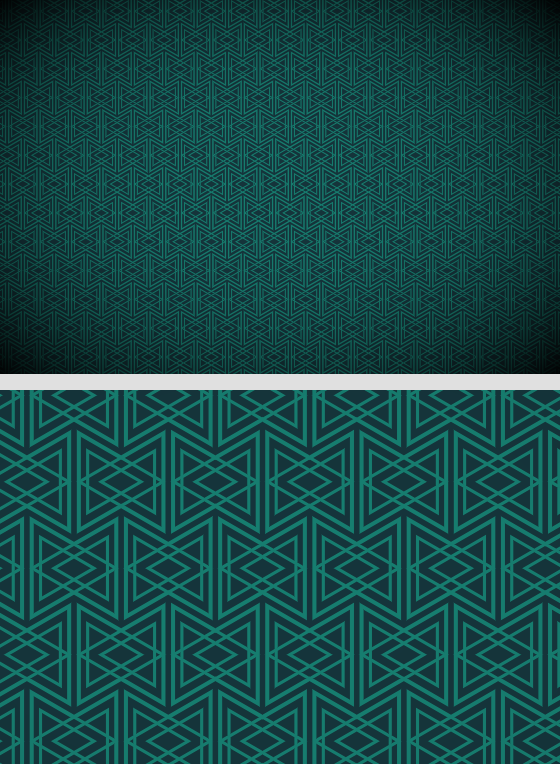
Top: the whole. Bottom: its middle third, enlarged.
Write a Shadertoy shader that draws this pattern.

```glsl
// Teal geometric lattice: interlocking concave hexagons in staggered rows,
// each with an inset border, an inner concave hexagon and two nested diamonds.
// Two offset lattices share the plane; a vignette darkens the rim.

// Lengths below are in cell widths, except CELL and CENTER (canvas heights).
const float CELL = 0.0840;                  // column pitch
const vec2  CENTER = vec2(-0.0156, 0.0078); // a motif centre, from mid canvas
const float ROW = 0.9174;                   // row pitch
const float SLOPE = 0.57735;                // 30 degree diagonals
const float COS_SLOPE = 0.86603;

const float BORDER_INSET = 0.051;
const float BORDER_HALF = 0.0215;
const float INNER_HALF = 0.0165;
const float INNER_SIDE = 0.355;
const float INNER_WAIST = 0.122;
const float LARGE_DIAMOND = 0.256;
const float SMALL_DIAMOND = 0.122;

const vec3  GROUND = vec3(0.082, 0.205, 0.230);
const vec3  LINE = vec3(0.088, 0.490, 0.435);
const float VIGNETTE = 0.95;
const float VIGNETTE_POWER = 3.0;

// Depth inside a concave hexagon with vertical sides and notched ends.
float notchedHexagon(vec2 p, float side, float waist) {
    p = abs(p);
    return min(side - p.x, (waist + SLOPE * p.x - p.y) * COS_SLOPE);
}

// Signed distance to the edges of a diamond, given its half height.
float diamond(vec2 p, float halfHeight) {
    p = abs(p);
    return (SLOPE * p.x + p.y - halfHeight) * COS_SLOPE;
}

// Position relative to the nearest centre of a rectangular lattice.
vec2 repeatCell(vec2 p, vec2 size) {
    return mod(p + 0.5 * size, size) - 0.5 * size;
}

float outline(float distanceToEdge, float halfWidth) {
    return abs(distanceToEdge) - halfWidth;
}

// Signed distance to all the line work.
float lattice(vec2 p) {
    vec2 size = vec2(1.0, 2.0 * ROW);
    float waist = 0.5 * ROW - 0.25 * SLOPE;

    // Keep whichever staggered motif contains this point.
    vec2 q = repeatCell(p, size);
    vec2 shifted = repeatCell(p - 0.5 * size, size);
    float depth = notchedHexagon(q, 0.5, waist);
    float shiftedDepth = notchedHexagon(shifted, 0.5, waist);
    if (shiftedDepth > depth) {
        q = shifted;
        depth = shiftedDepth;
    }

    float border = outline(depth - BORDER_INSET, BORDER_HALF);
    float inner = outline(notchedHexagon(q, INNER_SIDE, INNER_WAIST), INNER_HALF);
    float large = outline(diamond(q, LARGE_DIAMOND), INNER_HALF);
    float small = outline(diamond(q, SMALL_DIAMOND), INNER_HALF);
    return min(min(border, inner), min(large, small));
}

void mainImage(out vec4 fragColor, in vec2 fragCoord) {
    vec2 uv = fragCoord / iResolution.xy;
    vec2 p = (fragCoord - 0.5 * iResolution.xy) / iResolution.y;
    p = (p - CENTER) / CELL;

    // Line coverage, smoothed over about one pixel
    float pixel = 1.0 / (CELL * iResolution.y);
    float coverage = smoothstep(0.6 * pixel, -0.6 * pixel, lattice(p));
    vec3 color = mix(GROUND, LINE, coverage);

    // Elliptical vignette, reaching 1 at the corners
    float rim = length(2.0 * uv - 1.0) / sqrt(2.0);
    color *= 1.0 - VIGNETTE * pow(rim, VIGNETTE_POWER);

    fragColor = vec4(color, 1.0);
}
```
